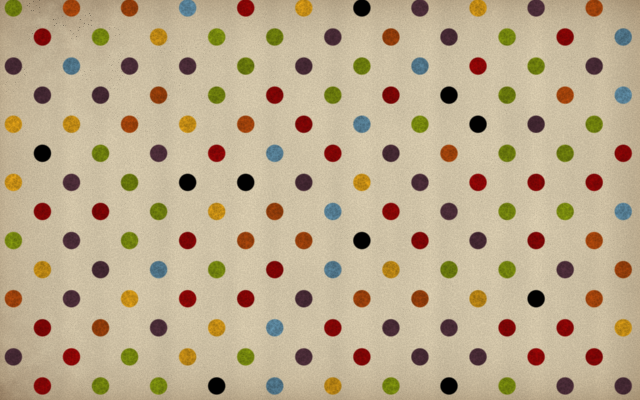
Reproduce this pattern procedurally as a Shadertoy shader.

```glsl
// Staggered multicolour polka dots on worn, faintly striped cream paper.

const float COLUMN_PITCH = 0.1452;
const float ROW_PITCH = 0.0727;
const float DOT_RADIUS = 0.0216;
const vec2 FIRST_DOT = vec2(0.0335, 0.0198); // measured from the top left

float hash(vec2 p) {
    vec3 q = fract(vec3(p.xyx) * 0.1031);
    q += dot(q, q.yzx + 33.33);
    return fract((q.x + q.y) * q.z);
}

vec2 hash2(vec2 p) {
    return vec2(hash(p), hash(p + 57.3));
}

// Distance to the nearest scattered feature point.
float cellular(vec2 p) {
    vec2 cell = floor(p);
    float nearest = 2.0;
    for (int y = -1; y <= 1; y++) {
        for (int x = -1; x <= 1; x++) {
            vec2 neighbour = cell + vec2(x, y);
            nearest = min(nearest, length(neighbour + hash2(neighbour) - p));
        }
    }
    return nearest;
}

// Soft, cloudy variation around zero from layered, warped sines.
float layeredSines(vec2 p) {
    float sum = 0.0;
    float amplitude = 0.5;
    for (int i = 0; i < 5; i++) {
        sum += amplitude * sin(p.x + 1.7 * sin(p.y)) * cos(p.y + 1.3 * sin(p.x));
        p = mat2(1.5, 1.1, -1.1, 1.5) * p + 2.3;
        amplitude *= 0.62;
    }
    return sum;
}

// Weighted choice among the seven inks.
vec3 inkColour(float pick) {
    if (pick < 0.26) return vec3(0.50, 0.02, 0.02); // red
    if (pick < 0.46) return vec3(0.27, 0.16, 0.20); // plum
    if (pick < 0.66) return vec3(0.43, 0.49, 0.05); // green
    if (pick < 0.76) return vec3(0.58, 0.24, 0.04); // orange
    if (pick < 0.86) return vec3(0.74, 0.53, 0.08); // yellow
    if (pick < 0.93) return vec3(0.32, 0.47, 0.55); // blue
    return vec3(0.005);                             // black
}

// Cream sheet with broad vertical bands and browned edges.
vec3 paperColour(vec2 p, float aspect) {
    vec3 paper = vec3(0.815, 0.765, 0.655);
    float bands = sin(p.x * 43.0) + 0.6 * sin(p.x * 71.0 + 1.0) + 0.4 * sin(p.x * 118.0);
    paper *= 1.0 + 0.012 * bands + 0.022 * layeredSines(p * 9.0);

    vec2 edge = min(p, vec2(aspect, 1.0) - p);
    float browning = 0.13 * exp(-edge.x * 14.0) + 0.16 * exp(-edge.y * 18.0);
    paper *= 1.0 - browning * vec3(0.75, 0.95, 1.15);

    // Blotchy stains in the two left corners
    float topStain = exp(-8.0 * length(p - vec2(0.16, 1.0)));
    float bottomStain = exp(-8.0 * length(p - vec2(0.0, 0.02)));
    float blotch = 0.6 + 0.6 * layeredSines(p * 34.0);
    paper *= 1.0 - 0.22 * (topStain + bottomStain) * blotch * vec3(0.8, 1.0, 1.1);

    // Sparse specks, thicker near the stains
    float speck = 1.0 - smoothstep(0.06, 0.16, cellular(p * 110.0));
    float speckAmount = step(0.8, hash(floor(p * 30.0))) * (0.04 + 0.45 * topStain);
    return paper * (1.0 - speck * speckAmount);
}

// Returns ink colour in rgb and dot coverage in a.
vec4 dotLayer(vec2 p, float pixel) {
    vec2 fromFirst = vec2(p.x, 1.0 - p.y) - FIRST_DOT;
    float row = floor(fromFirst.y / ROW_PITCH + 0.5);
    float column = floor(fromFirst.x / COLUMN_PITCH - 0.5 * mod(row, 2.0) + 0.5);
    vec2 centre = vec2((column + 0.5 * mod(row, 2.0)) * COLUMN_PITCH, row * ROW_PITCH);
    float dist = length(fromFirst - centre) - DOT_RADIUS;

    vec2 id = vec2(column, row) + 11.0;
    float fade = 0.92 + 0.16 * hash(id + 91.0);
    float mottling = 1.0 + 0.13 * layeredSines(p * 95.0) + 0.2 * (cellular(p * 140.0) - 0.45);
    vec3 ink = inkColour(hash(id * 1.37 + 4.0)) * fade * mottling;
    return vec4(ink, 1.0 - smoothstep(-pixel, pixel, dist));
}

void mainImage(out vec4 fragColor, in vec2 fragCoord) {
    vec2 p = fragCoord / iResolution.y;
    float pixel = 1.0 / iResolution.y;
    float aspect = iResolution.x / iResolution.y;

    vec4 dots = dotLayer(p, pixel);
    vec3 colour = mix(paperColour(p, aspect), dots.rgb, dots.a);

    // Fine paper grain
    float grain = cellular(p * 210.0) - 0.45;
    colour *= 1.0 + 0.07 * grain + 0.03 * (hash(floor(p * 320.0)) - 0.5);
    fragColor = vec4(clamp(colour, 0.0, 1.0), 1.0);
}
```
